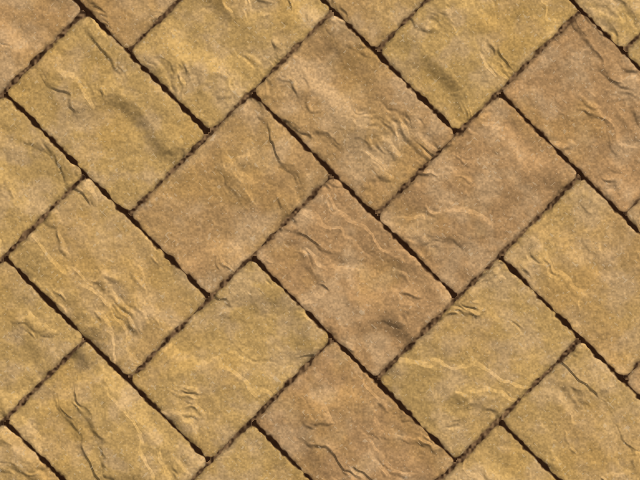
Write a Shadertoy shader that draws this texture.

```glsl
const vec2 PERIOD = vec2(0.5156, 0.342);   // one pair of stones per cell

float hash(vec2 p) {
    vec3 q = fract(vec3(p.xyx) * 0.1031);
    q += dot(q, q.yzx + 33.33);
    return fract((q.x + q.y) * q.z);
}

float noise(vec2 p) {
    vec2 i = floor(p), f = fract(p);
    f = f * f * (3.0 - 2.0 * f);
    return mix(mix(hash(i), hash(i + vec2(1, 0)), f.x),
               mix(hash(i + vec2(0, 1)), hash(i + vec2(1, 1)), f.x), f.y);
}

float fbm(vec2 p) {
    float sum = 0.0, amp = 0.5;
    for (int i = 0; i < 5; i++) {
        sum += amp * noise(p);
        p = mat2(1.6, 1.2, -1.2, 1.6) * p + 7.3;
        amp *= 0.5;
    }
    return sum;
}

float roundedBox(vec2 p, vec2 halfSize, float radius) {
    vec2 q = abs(p) - halfSize + radius;
    return length(max(q, 0.0)) + min(max(q.x, q.y), 0.0) - radius;
}

// Split-stone surface: fine roughness plus scattered broken ledges
float relief(vec2 p, float turn) {
    vec2 q = mat2(cos(turn), sin(turn), -sin(turn), cos(turn)) * p;
    q += 0.04 * vec2(noise(p * 16.0), noise(p * 16.0 + 50.0));
    q += 0.012 * vec2(noise(p * 55.0 + 15.0), noise(p * 55.0 + 35.0));
    float layer = 4.5 * fbm(q * vec2(3.5, 8.0));
    float ledge = floor(layer) + smoothstep(0.7, 1.0, fract(layer));
    float broken = smoothstep(0.3, 0.65, noise(p * 9.0 + 20.0));
    return 1.7 * fbm(p * 21.0) + 1.1 * broken * ledge;
}

void mainImage(out vec4 fragColor, in vec2 fragCoord) {
    vec2 uv = fragCoord / iResolution.y;
    vec2 p = vec2(uv.x - 0.695, 0.979 - uv.y);
    float pixel = 1.0 / iResolution.y;

    // Nearest stone of the diagonal herringbone
    float dist = 1e3, seed = 0.0, gritty = 0.0;
    vec2 diagonal = vec2(0);
    for (int kind = 0; kind < 2; kind++) {
        vec2 center = kind == 0 ? vec2(0.0434, 0.2144) : vec2(-0.2144, 0.3854);
        for (int row = -1; row <= 1; row++) {
            vec2 id = round((p - center) / PERIOD) + vec2(0, row);
            vec2 d = p - center - id * PERIOD;
            vec2 axes = vec2(d.x + d.y, d.y - d.x) * 0.7071;
            vec2 local = kind == 0 ? axes : axes.yx;
            vec2 halfSize = vec2(0.1787, 0.1173);
            float box = roundedBox(local, halfSize, 0.014);
            if (box < dist) {
                vec2 face = abs(local) - halfSize;
                dist = box;
                diagonal = axes;
                seed = hash(id + vec2(17.0 + 31.0 * float(kind), 43.0));
                gritty = float((face.x > face.y) == (kind == 0));
            }
        }
    }
    dist += 0.006 * (noise(p * 48.0 + 90.0) - 0.5) + 0.004 * (noise(p * 130.0 + 70.0) - 0.5);

    // Stone tint: ochre to rosy tan, with mottling
    vec2 s = diagonal + vec2(seed * 61.0 + 5.0, seed * 23.0 + 9.0);
    float tone = fract(seed * 7.31);
    float mottle = fbm(s * 7.0);
    vec3 ochre = vec3(0.72, 0.58, 0.355);
    vec3 tan_ = vec3(0.67, 0.52, 0.35);
    vec3 pale = vec3(0.755, 0.625, 0.465);
    vec3 color = mix(ochre, tan_, smoothstep(0.1, 0.9, tone + 0.6 * (mottle - 0.48)));
    color = mix(color, pale, 0.55 * smoothstep(0.38, 0.68, fbm(s * 24.0 + 30.0)));
    color = mix(color, vec3(0.71, 0.54, 0.27), 0.25 * smoothstep(0.5, 0.72, fbm(s * 9.0 + 60.0)));

    // Light from the upper right
    float turn = 1.2 * (fract(seed * 13.7) - 0.5);
    float slope = relief(s, turn) - relief(s + vec2(-0.0009, -0.0029), turn);
    color *= 1.0 + clamp(0.85 * slope, -0.42, 0.17);

    // Grain and small pale flecks
    float grain = 0.6 * noise(p * 290.0 + 400.0) + 0.4 * noise(p.yx * 175.0 + 150.0);
    color *= 0.865 + 0.27 * grain;
    float fleck = noise(s * 190.0 + 80.0);
    color = mix(color, vec3(0.82, 0.73, 0.6), 0.4 * smoothstep(0.82, 0.96, fleck));

    // Worn rim, lit on its upper-right side
    float rim = smoothstep(-0.008, 0.0, dist);
    float litSide = smoothstep(0.02, 0.1, -diagonal.y) * (1.0 - gritty);
    color *= 1.0 + rim * mix(-0.2, 0.08, litSide);

    // Joints: shadowed in one direction, sandy in the other
    float grit = noise(p * 190.0 + 200.0);
    vec3 shadow = vec3(0.15, 0.085, 0.045);
    vec3 sand = mix(vec3(0.16, 0.1, 0.06), vec3(0.58, 0.45, 0.31), grit);
    vec3 joint = mix(mix(shadow, sand, 0.1), sand, gritty);
    color = mix(color, joint, smoothstep(-0.001 - pixel * 0.6, 0.001 + pixel * 0.6, dist));

    fragColor = vec4(color, 1.0);
}
```
